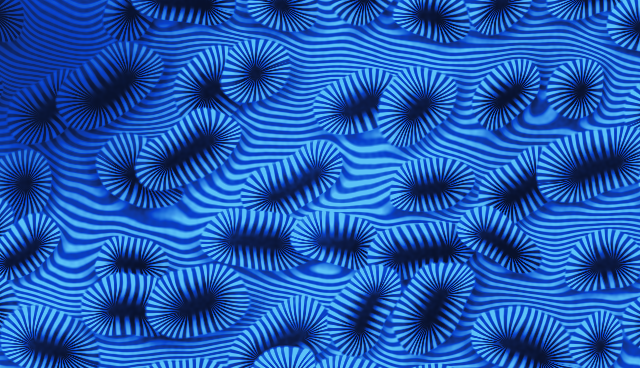
Give the GLSL for this texture, as a WebGL 1 fragment shader.

```glsl
precision highp float;
uniform vec2 u_resolution;

// Layout, in units of the canvas height
const float CELL = 0.215;
const float JITTER = 0.58;
const float EMPTY_SHARE = 0.08;
const float RADIUS_MIN = 0.078;
const float RADIUS_VARY = 0.035;
const float SLIT_MAX = 0.065;
const float UNDERSIDE_SQUASH = 1.45;
const float RIDGE_SPACING = 0.0215;
const float GROUND_SLOPE = 0.18;
const float GROUND_LIFT = 0.11;
// Tone
const float GROUND_TONE = 0.62;
const float GROUND_CONTRAST = 0.52;
const float MOUND_CONTRAST = 0.66;
const float SHADOW_DEPTH = 0.5;
const vec2 LIGHT = vec2(-0.4, 0.9);
// Palette, dark to light
const vec3 NAVY = vec3(0.05, 0.11, 0.29);
const vec3 INDIGO = vec3(0.06, 0.21, 0.60);
const vec3 COBALT = vec3(0.03, 0.25, 0.80);
const vec3 AZURE = vec3(0.12, 0.44, 0.86);
const vec3 SKY = vec3(0.24, 0.59, 0.92);
const vec3 FOAM = vec3(0.36, 0.76, 0.97);
const float TAU = 6.2831853;

vec2 hash2(vec2 p) {
  vec3 q = fract(vec3(p.xyx) * vec3(0.1031, 0.1030, 0.0973));
  q += dot(q, q.yzx + 33.33);
  return fract((q.xx + q.yz) * q.zy);
}

float gradDot(vec2 cell, vec2 offset) {
  float a = TAU * hash2(cell + 71.0).x;
  return dot(vec2(cos(a), sin(a)), offset);
}

float gradientNoise(vec2 p) {
  vec2 i = floor(p), f = fract(p);
  vec2 u = f * f * f * (f * (f * 6.0 - 15.0) + 10.0);
  vec2 e = vec2(1.0, 0.0);
  float low = mix(gradDot(i, f), gradDot(i + e, f - e), u.x);
  float high = mix(gradDot(i + e.yx, f - e.yx), gradDot(i + 1.0, f - 1.0), u.x);
  return mix(low, high, u.y);
}

float ridge(float across) {
  return smoothstep(0.08, 0.95, 0.5 + 0.5 * cos(TAU * across / RIDGE_SPACING));
}

vec3 palette(float tone) {
  float x = tone * 6.0 - 0.5;
  vec3 c = mix(NAVY * (0.6 + 0.4 * smoothstep(-1.0, 0.2, x)), INDIGO, clamp(x, 0.0, 1.0));
  c = mix(c, COBALT, clamp(x - 1.0, 0.0, 1.0));
  c = mix(c, AZURE, clamp(x - 2.0, 0.0, 1.0));
  c = mix(c, SKY, clamp(x - 3.0, 0.0, 1.0));
  return mix(c, FOAM, clamp(x - 4.0, 0.0, 1.0));
}

void main() {
  vec2 p = gl_FragCoord.xy / u_resolution.y;
  float swell = gradientNoise(p * 2.3 + 4.0);
  float wobble = gradientNoise(p * 8.0 + 19.0);
  vec2 warped = p + 0.022 * vec2(wobble, gradientNoise(p * 7.0 + 41.0));

  // Mounds, painted from the far row to the near row
  float paint = 0.0, cover = 0.0, shade = 1.0, lift = 0.0;
  vec2 home = floor(p / CELL);
  for (int j = 0; j < 3; j++) {
    for (int i = 0; i < 3; i++) {
      vec2 id = home + vec2(float(i) - 1.0, 1.0 - float(j));
      vec2 place = hash2(id + 13.0), form = hash2(id + 57.0), kind = hash2(id + 101.0);
      if (kind.x < EMPTY_SHARE) continue;

      // Local frame: a slit along x, ridges fanning out of it
      vec2 rel = warped - (id + 0.5 + JITTER * (place - 0.5)) * CELL;
      float turn = 0.25 + 1.7 * (form.x - 0.5);
      float c = cos(turn), s = sin(turn);
      vec2 q = vec2(c * rel.x + s * rel.y, c * rel.y - s * rel.x);
      float radius = RADIUS_MIN + RADIUS_VARY * form.y;
      float slit = SLIT_MAX * kind.y;
      float up = q.y / radius;
      q.y *= q.y < 0.0 ? UNDERSIDE_SQUASH : 1.0;
      float along = clamp(q.x, -slit, slit);
      vec2 fan = vec2(q.x - along, abs(q.y) + 0.0001);
      float d = length(fan) / radius;
      float across = along + radius * atan(fan.x, fan.y) + 0.006 * wobble;

      // Dark slit, bright crown, cast shadow below
      float tone = mix(0.02, 0.56, smoothstep(0.03, 0.85, d));
      tone += 0.17 * dot(rel, LIGHT) / radius;
      tone += MOUND_CONTRAST * (ridge(across) - 0.42) * smoothstep(0.08, 0.5, d);
      float mask = 1.0 - smoothstep(0.9, 1.0, d);
      float below = 1.0 - smoothstep(-0.6, 0.3, up);
      float shadow = 1.0 - SHADOW_DEPTH * below * (1.0 - smoothstep(0.85, 1.5, d));
      paint = mix(paint * shadow, tone, mask);
      cover = mix(cover, 1.0, mask);
      shade *= mix(shadow, 1.0, mask);
      float near = max(0.0, 1.0 - d / 1.6);
      lift += GROUND_LIFT * near * near;
    }
  }

  // Rippled ground that bends around the mounds
  float level = p.y + GROUND_SLOPE * p.x + 0.14 * swell + 0.018 * wobble - lift;
  float ground = GROUND_TONE + 0.16 * gradientNoise(p * 3.1 + 60.0);
  ground += GROUND_CONTRAST * (ridge(level) - 0.48);
  float tone = paint + ground * shade * (1.0 - cover);

  // Broad light, dim far-left corner and fine grain
  tone += 0.16 * gradientNoise(p * 1.7 + 27.0) + 0.07 * gradientNoise(p * 70.0);
  tone *= mix(0.4, 1.0, smoothstep(0.1, 0.65, length((p - vec2(0.0, 0.85)) * vec2(1.0, 1.2))));
  gl_FragColor = vec4(palette(tone), 1.0);
}
```
